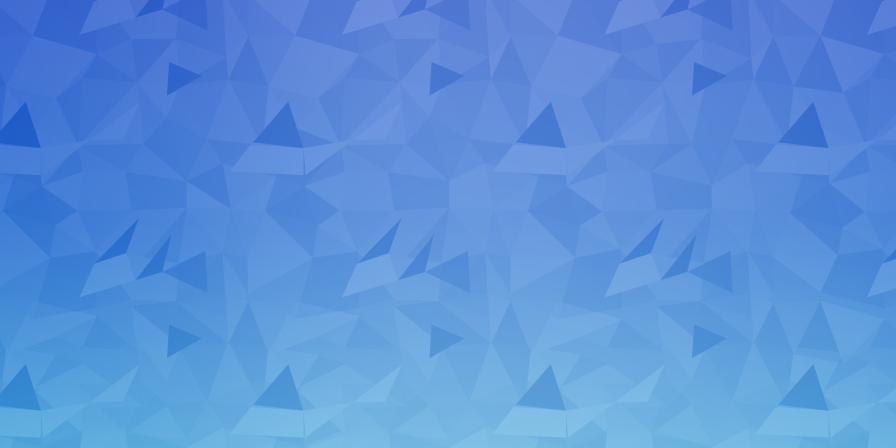
A WebGL 1 fragment shader for this background:

```glsl
precision highp float;
uniform vec2 u_resolution;

#define TILE 0.586
#define CELLS 6.0
#define JITTER 0.68
#define CONTRAST 0.075
#define DARK -0.10
#define LIGHT 0.055
#define GLOW 0.24
#define TOP_BLUE vec3(0.19, 0.37, 0.80)
#define MID_BLUE vec3(0.19, 0.45, 0.82)
#define LOW_BLUE vec3(0.30, 0.64, 0.85)
#define FACET_TINT vec3(1.0, 0.75, 0.35)

float hash(vec2 cell) {
  return fract(sin(dot(mod(cell, CELLS), vec2(12.99, 78.23))) * 4375.85);
}

float cross2(vec2 a, vec2 b) {
  return a.x * b.y - a.y * b.x;
}

float edge(vec2 p, vec2 a, vec2 b) {
  return cross2(b - a, p - a) / length(b - a);
}

// Antialiased triangle, either winding
float triangle(vec2 p, vec2 a, vec2 b, vec2 c, float px) {
  float d = min(edge(p, a, b), min(edge(p, b, c), edge(p, c, a)));
  float e = max(edge(p, a, b), max(edge(p, b, c), edge(p, c, a)));
  float inside = cross2(b - a, c - a) > 0.0 ? d : -e;
  return clamp(inside / px + 0.5, 0.0, 1.0);
}

vec2 vertex(vec2 cell) {
  vec2 r = vec2(hash(cell), hash(cell + vec2(2.37, 1.61)));
  return cell + (r - 0.5) * JITTER;
}

// Periodic mesh of jittered quads, each split along its shorter diagonal
float meshShade(vec2 g, float px) {
  vec2 base = floor(g);
  float total = 0.0, weight = 0.0001;
  for (int j = -1; j <= 1; j++) {
    for (int i = -1; i <= 1; i++) {
      vec2 cell = base + vec2(float(i), float(j));
      vec2 a = vertex(cell);
      vec2 b = vertex(cell + vec2(1.0, 0.0));
      vec2 c = vertex(cell + vec2(1.0, 1.0));
      vec2 d = vertex(cell + vec2(0.0, 1.0));
      bool splitAC = distance(a, c) < distance(b, d);
      float w1 = triangle(g, a, b, splitAC ? c : d, px);
      float w2 = triangle(g, c, d, splitAC ? a : b, px);
      float s1 = hash(cell + 0.43) - 0.5;
      float s2 = hash(cell + 0.79) - 0.5;
      total += w1 * s1 + w2 * s2;
      weight += w1 + w2;
    }
  }
  return CONTRAST * total / weight;
}

// Triangle repeated once in every tile
float accent(vec2 p, vec2 a, vec2 b, vec2 c, float px) {
  vec2 center = (a + b + c) / 3.0;
  vec2 local = center + fract(p - center + 0.5) - 0.5;
  return triangle(local, a, b, c, px);
}

// Strong facets that stand out from the mesh
float accentShade(float shade, vec2 p, float px) {
  vec2 hub = vec2(0.156, 0.564), ledge = vec2(-0.124, 0.653);
  vec2 notch = vec2(0.48, 0.964), wing = vec2(0.36, 1.004);
  vec2 fork = vec2(0.618, 1.036), heel = vec2(0.516, 1.067);
  vec2 tip = vec2(0.342, 0.533);
  float light = accent(p, hub, vec2(0.156, 0.667), ledge, px);
  light += accent(p, hub, ledge, vec2(-0.044, 0.55), px);
  light += accent(p, hub, tip, vec2(0.164, 0.667), px);
  light += accent(p, tip, vec2(0.533, 0.387), vec2(0.467, 0.53), px);
  light += accent(p, wing, notch, heel, px);
  light += accent(p, wing, heel, vec2(0.302, 1.133), px);
  float dark = accent(p, hub, vec2(0.098, 0.387), vec2(-0.036, 0.542), px);
  dark += accent(p, vec2(0.644, 0.236), vec2(0.769, 0.289), vec2(0.636, 0.364), px);
  dark += accent(p, wing, notch, vec2(0.529, 0.831), px);
  dark += accent(p, fork, heel, vec2(0.653, 0.893), px);
  dark += 0.7 * accent(p, fork, vec2(0.782, 0.956), vec2(0.791, 1.116), px);
  shade = mix(shade, LIGHT, min(light, 1.0));
  return mix(shade, DARK, min(dark, 1.0));
}

// Vertical blue ramp with a pale glow across the middle
vec3 backdrop(vec2 uv) {
  vec3 color = mix(MID_BLUE, TOP_BLUE, clamp(uv.y * 2.0 - 1.0, 0.0, 1.0));
  color = mix(LOW_BLUE, color, clamp(uv.y * 2.0, 0.0, 1.0));
  float x = (uv.x - 0.52) / (uv.x < 0.52 ? 0.38 : 0.6);
  return mix(color, vec3(1.0), GLOW * exp(-x * x));
}

void main() {
  vec2 uv = gl_FragCoord.xy / u_resolution;
  vec2 p = vec2(uv.x * u_resolution.x / u_resolution.y, 1.0 - uv.y) / TILE;
  float px = 1.0 / (u_resolution.y * TILE);
  float shade = accentShade(meshShade(p * CELLS, px * CELLS), p, px);
  gl_FragColor = vec4(backdrop(uv) + shade * FACET_TINT, 1.0);
}
```
